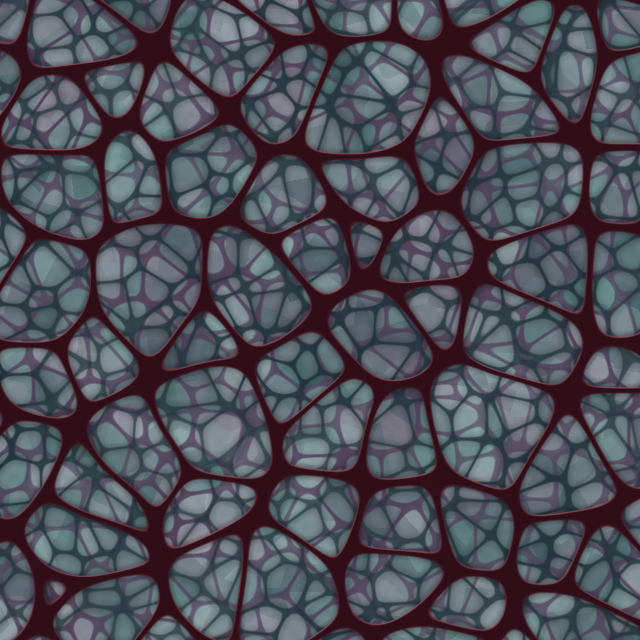
Give the GLSL for this texture, as a WebGL 2 fragment shader.

```glsl
#version 300 es
precision highp float;
precision highp int;
// Dark red rounded web over layered blue-grey pebbles with teal and purple seams.

#define WEB_SCALE 7.6
#define WEB_WIDTH 0.032
#define TEAL_SCALE 19.0
#define TEAL_WIDTH 0.036
#define PURPLE_SCALE 17.0
#define PURPLE_WIDTH 0.042
#define FACET_SCALE 25.0
#define SIZE_SPREAD 0.34
#define ROUNDING 12.0
#define WARP 0.016
#define SOFTNESS 0.0018

uniform vec2 u_resolution;
out vec4 outColor;

// Integer hash: three values from 0 to 1 per lattice point and seed
vec3 hash3(ivec2 cell, int seed) {
    uvec3 v = uvec3(ivec3(cell, seed) + 4096) * 1664525u + 1013904223u;
    v.x += v.y * v.z; v.y += v.z * v.x; v.z += v.x * v.y;
    v ^= v >> 16u;
    v.x += v.y * v.z; v.y += v.z * v.x; v.z += v.x * v.y;
    return vec3(v >> 8u) / 16777216.0;
}

float noise(vec2 p, int seed) {
    ivec2 i = ivec2(floor(p));
    vec2 f = fract(p);
    f = f * f * (3.0 - 2.0 * f);
    float low = mix(hash3(i, seed).x, hash3(i + ivec2(1, 0), seed).x, f.x);
    float high = mix(hash3(i + ivec2(0, 1), seed).x, hash3(i + ivec2(1, 1), seed).x, f.x);
    return mix(low, high, f.y);
}

vec2 warp(vec2 p, int seed) {
    vec2 q = p * 9.0;
    return p + WARP * (vec2(noise(q, seed), noise(q, seed + 1)) - 0.5);
}

// Weighted cells: x = rounded distance to the border, yz = random values of the cell
vec3 cells(vec2 p, int seed) {
    ivec2 base = ivec2(floor(p));
    ivec2 home = base;
    vec2 homeOffset = vec2(0.0);
    float homePower = 1e3;
    for (int y = -2; y <= 2; y++)
    for (int x = -2; x <= 2; x++) {
        ivec2 c = base + ivec2(x, y);
        vec3 h = hash3(c, seed);
        vec2 offset = vec2(c) + h.xy - p;
        float power = dot(offset, offset) - SIZE_SPREAD * h.z;
        if (power < homePower) { homePower = power; homeOffset = offset; home = c; }
    }
    float sum = 0.0;
    for (int y = -2; y <= 2; y++)
    for (int x = -2; x <= 2; x++) {
        if (x == 0 && y == 0) continue;
        ivec2 c = home + ivec2(x, y);
        vec3 h = hash3(c, seed);
        vec2 offset = vec2(c) + h.xy - p;
        float power = dot(offset, offset) - SIZE_SPREAD * h.z;
        float border = (power - homePower) / (2.0 * max(length(offset - homeOffset), 0.02));
        sum += exp(-ROUNDING * border);
    }
    return vec3(-log(sum + 1e-9) / ROUNDING, hash3(home, seed + 50).xy);
}

float seam(float border, float width, float soft) {
    return 1.0 - smoothstep(width - soft, width + soft, border);
}

void main() {
    float side = min(u_resolution.x, u_resolution.y);
    vec2 uv = gl_FragCoord.xy / side;
    float soft = max(SOFTNESS, 0.9 / side);

    // Two pebble layers and small flat facets
    vec3 teal = cells(warp(uv, 11) * TEAL_SCALE, 1);
    vec3 purple = cells(warp(uv, 21) * PURPLE_SCALE, 2);
    vec3 facet = cells(uv * FACET_SCALE, 3);
    float mottle = noise(uv * 7.0, 31);
    float hue = noise(uv * 11.0, 32);

    // Pebble tone and tint
    float tone = 0.36 * teal.y + 0.34 * purple.y + 0.26 * facet.y + 0.18 * (mottle - 0.5);
    tone += 0.10 * (noise(uv * 90.0, 33) - 0.5);
    vec3 color = mix(vec3(0.27, 0.34, 0.37), vec3(0.60, 0.65, 0.67), tone);
    color += (0.6 * purple.z + 0.4 * hue - 0.5) * vec3(0.10, -0.05, 0.01);
    color += (facet.z - 0.5) * vec3(0.035, -0.01, 0.0);
    color *= mix(0.86, 1.03, smoothstep(0.0, 0.26, teal.x));

    // Translucent seams
    float purpleSeam = seam(purple.x, PURPLE_WIDTH, soft * PURPLE_SCALE);
    color = mix(color, vec3(0.29, 0.22, 0.32), purpleSeam * mix(0.5, 0.9, hue));
    float tealSeam = seam(teal.x, TEAL_WIDTH, soft * TEAL_SCALE);
    color = mix(color, vec3(0.13, 0.20, 0.23), tealSeam * mix(0.95, 0.6, mottle));

    // Raised web: contact shade, body, and rim lit from above
    vec2 webPoint = warp(uv, 41);
    float web = cells(webPoint * WEB_SCALE, 4).x;
    float above = cells((webPoint + vec2(-0.001, 0.003)) * WEB_SCALE, 4).x;
    float slope = clamp((above - web) / (0.0032 * WEB_SCALE), -1.0, 1.0);
    color *= mix(0.80, 1.0, smoothstep(WEB_WIDTH, WEB_WIDTH * 3.2, web));
    float rim = smoothstep(0.25, 0.95, web / WEB_WIDTH);
    vec3 body = mix(vec3(0.19, 0.055, 0.095), vec3(0.27, 0.09, 0.14), rim);
    body += rim * max(slope, 0.0) * vec3(0.30, 0.24, 0.23);
    body *= 1.0 - 0.2 * rim * max(-slope, 0.0);
    color = mix(color, body, seam(web, WEB_WIDTH, soft * WEB_SCALE));

    outColor = vec4(clamp(color, 0.0, 1.0), 1.0);
}
```
